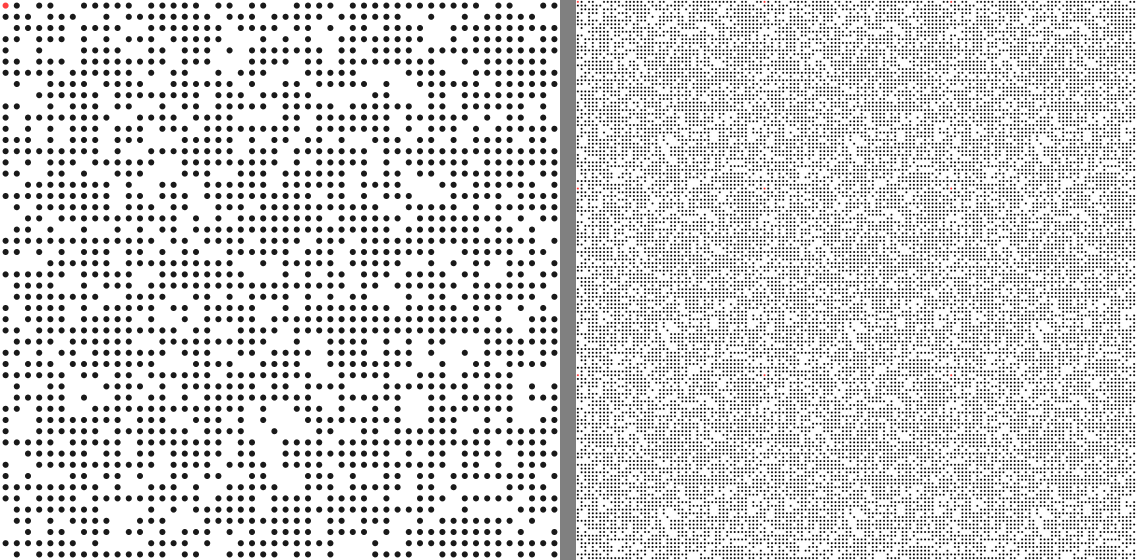
Left, the tile; right, the same tile 3 across and 3 down.
This pattern is drawn by a Shadertoy shader. Its source:

```glsl
// Square grid of small black dots with random gaps and one red dot in the top left cell.

const float DOTS_PER_SIDE = 50.0;
const float DOT_RADIUS    = 0.268;  // in cells
const float DOT_DENSITY   = 0.75;   // share of cells that hold a dot
const uint  SEED          = 17u;
const vec3  PAPER  = vec3(1.0);
const vec3  INK    = vec3(0.10);
const vec3  ACCENT = vec3(1.0, 0.25, 0.25);
const vec2  ACCENT_CELL = vec2(0.0, DOTS_PER_SIDE - 1.0);

// Integer hash of a cell, from 0 to 1
float hashCell(vec2 cell) {
    uvec2 q = uvec2(cell);
    uint h = q.x * 1597334677u ^ (q.y + SEED) * 3812015801u;
    h = (h ^ (h >> 16)) * 2146121005u;
    h = (h ^ (h >> 15)) * 2221713035u;
    h ^= h >> 16;
    return float(h >> 8) / 16777216.0;
}

void mainImage(out vec4 fragColor, in vec2 fragCoord) {
    // Whole number of cells, so opposite edges join
    vec2 grid = fragCoord / iResolution.xy * DOTS_PER_SIDE;
    vec2 cell = mod(floor(grid), DOTS_PER_SIDE);
    float pixel = DOTS_PER_SIDE / min(iResolution.x, iResolution.y);

    // Dot with an edge one pixel wide
    float dist = length(fract(grid) - 0.5) - DOT_RADIUS;
    float coverage = clamp(0.5 - dist / pixel, 0.0, 1.0);

    // Random gaps; the accent dot is always there
    bool isAccent = all(equal(cell, ACCENT_CELL));
    bool hasDot = isAccent || hashCell(cell) < DOT_DENSITY;
    vec3 dotColor = isAccent ? ACCENT : INK;

    fragColor = vec4(mix(PAPER, dotColor, hasDot ? coverage : 0.0), 1.0);
}
```
